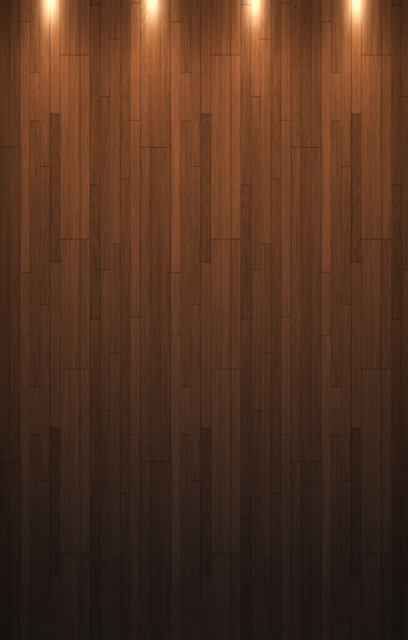
Write a WebGL 1 fragment shader that draws this texture.

```glsl
precision highp float;
uniform vec2 u_resolution;

float hash(vec2 p) {
  return fract(sin(dot(p, vec2(127.1, 311.7))) * 43758.5453);
}

float noise(vec2 p) {
  vec2 i = floor(p), f = fract(p);
  f = f * f * (3.0 - 2.0 * f);
  return mix(mix(hash(i), hash(i + vec2(1.0, 0.0)), f.x),
             mix(hash(i + vec2(0.0, 1.0)), hash(i + 1.0), f.x), f.y);
}

// Heights of the two butt joints of a plank, within one vertical repeat
vec2 plankJoints(float id) {
  if (id > 0.5 && id < 3.5) return vec2(0.175, 0.761);
  if (id > 6.5 && id < 7.5) return vec2(0.57, 1.57);
  if (id > 8.5 && id < 11.5) return vec2(0.469, 1.469);
  if (id > 11.5 && id < 12.5) return vec2(0.069, 0.867);
  float start = hash(vec2(id, 4.0));
  return vec2(start, start + 0.45 + 0.4 * hash(vec2(id, 9.0)));
}

// Brightness of the plank floor, about 1.0 on average
float planks(vec2 uv, float fromTop) {
  float across = (uv.x - 0.1224) / 0.3694 * 15.0;
  float id = mod(floor(across), 15.0);
  float f = fract(across);
  vec2 pixel = vec2(15.0 / 0.3694, 1.0 / 0.491) / u_resolution;

  vec2 joints = plankJoints(id);
  float along = fract(fromTop / 0.491 - joints.x);
  float span = joints.y - joints.x;
  float board = step(span, along);
  vec2 seed = vec2(id * 17.0, board * 31.0);

  // Board tone: broad light and dark bands plus individual variation
  float tone = 1.0 + 0.055 * cos(6.2832 * (id - 2.0) / 5.0);
  tone += 0.2 * (hash(seed + 3.0) - 0.5);

  // Long streaks, arched growth rings and fine pores
  float streak = noise(vec2(f * 5.0, along * 7.0) + seed) - 0.5;
  float field = noise(vec2(f * 1.6, along * 6.0) + seed + 7.0);
  float rings = sin(field * 32.0 + f * 5.0 + streak * 3.0);
  float pores = noise(vec2(f * 12.0, along * 65.0) + seed * 3.0) - 0.5;
  float figure = smoothstep(0.3, 0.9, hash(seed + 11.0));
  tone += 0.14 * streak + 0.1 * pores;
  tone -= 0.07 * figure * smoothstep(0.2, 1.0, rings);

  // Seams between boards
  float side = 1.0 - smoothstep(0.0, 0.05 + pixel.x, min(f, 1.0 - f));
  float jointGap = min(min(along, 1.0 - along), abs(along - span));
  float end = 1.0 - smoothstep(0.0, 0.001 + pixel.y, jointGap);
  float seamDepth = 0.08 + 0.14 * hash(vec2(floor(mod(across + 0.5, 15.0)), 21.0));
  return tone * (1.0 - seamDepth * side) * (1.0 - 0.2 * end);
}

void main() {
  vec2 uv = gl_FragCoord.xy / u_resolution;
  float fromTop = 1.0 - uv.y;

  // Warm wood fading to a dark foot and dim side edges
  vec3 color = mix(vec3(0.485, 0.277, 0.16), vec3(0.115, 0.092, 0.088),
                   smoothstep(0.1, 1.08, fromTop));
  color *= mix(0.72, 1.0, smoothstep(0.0, 0.12, fromTop));
  color *= 1.0 - 0.22 * pow(abs(uv.x * 2.0 - 1.0), 3.0);
  float wood = planks(uv, fromTop);
  color *= wood;

  // Four downlights: wide wash, amber cone and white core
  float wash = 0.0, cone = 0.0, core = 0.0;
  for (int i = 0; i < 4; i++) {
    float dx = uv.x - 0.124 - 0.2497 * float(i);
    wash += exp(-pow(dx / 0.068, 2.0) - pow(fromTop / 0.16, 2.0));
    cone += exp(-pow(dx / 0.036, 2.0) - pow(fromTop / 0.075, 2.0));
    core += exp(-pow(dx / 0.021, 2.0) - pow(fromTop / 0.036, 2.0));
  }
  color *= 1.0 + 0.5 * wash;
  color += cone * vec3(0.36, 0.25, 0.13) * wood;
  color += core * vec3(0.45, 0.55, 0.55);

  gl_FragColor = vec4(min(color, vec3(1.0, 0.985, 0.93)), 1.0);
}
```
